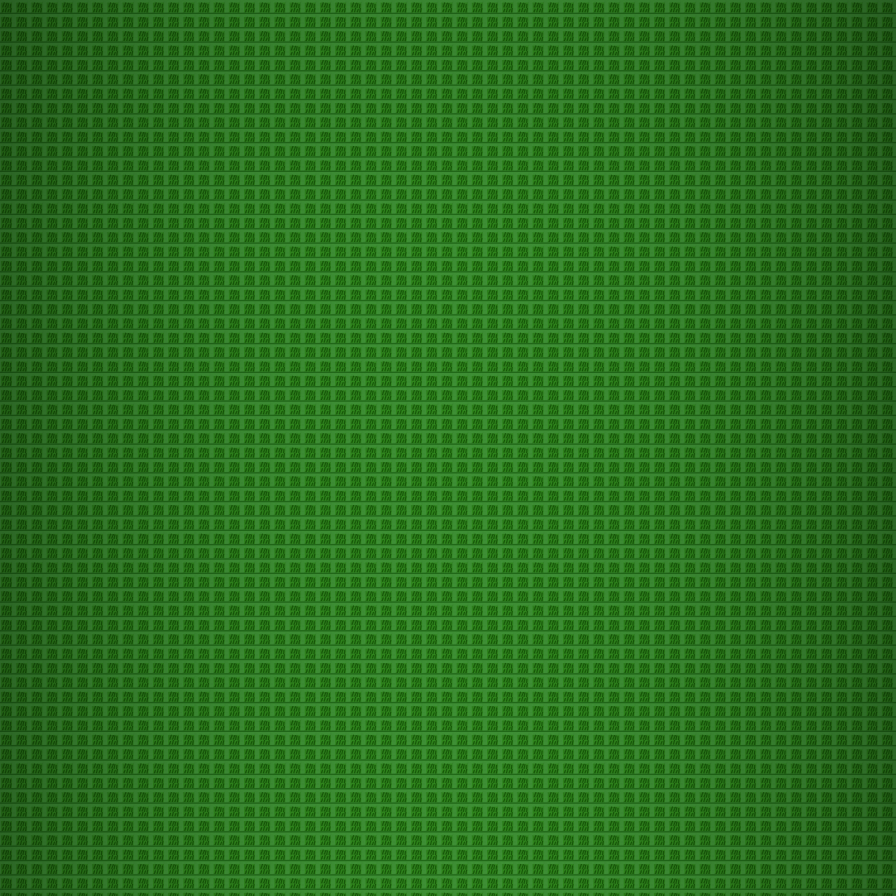
This pattern is drawn by a WebGL 2 fragment shader. Its source:

```glsl
#version 300 es
precision highp float;
// A fine lattice of small grass tufts on green, under a soft side vignette.
// Each cell holds a darker patch, two tiers of leaning blades and a ground
// line; hashes shape the blades once, so that every repeat is identical.

uniform vec2 u_resolution;
out vec4 fragColor;

// Layout: repeats across and down, and offset of the first cell
const vec2 REPEATS = vec2(59.0, 62.4);
const vec2 CELL_OFFSET = vec2(0.0, 0.47);

// Tuft, in units of one cell
const vec2 PATCH_CENTER = vec2(0.43, 0.40);
const vec2 PATCH_HALF_SIZE = vec2(0.36, 0.35);
const int TIERS = 2;
const int BLADES_PER_TIER = 4;
const float BLADE_SPACING = 0.175;
const float BLADE_HALF_WIDTH = 0.038;
const float BLADE_LENGTH = 0.24;
const float BLADE_LEAN = 0.10;
const float GROUND_HALF_WIDTH = 0.048;
const float GRAIN_CELLS = 8.0;
const float GRAIN_AMOUNT = 0.10;

// Colours
const vec3 FIELD_GREEN = vec3(0.240, 0.555, 0.205);
const vec3 PATCH_GREEN = vec3(0.175, 0.500, 0.105);
const vec3 BLADE_GREEN = vec3(0.090, 0.340, 0.035);
const vec3 GROUND_GREEN = vec3(0.130, 0.410, 0.095);

// Vignette
const float SIDE_SHADE = 0.28;
const float TOP_SHADE = 0.07;

float hash(vec2 p) {
    vec3 q = fract(vec3(p.xyx) * 0.1031);
    q += dot(q, q.yzx + 33.33);
    return fract((q.x + q.y) * q.z);
}

float segmentDistance(vec2 p, vec2 a, vec2 b) {
    vec2 ab = b - a;
    return length(p - a - ab * clamp(dot(p - a, ab) / dot(ab, ab), 0.0, 1.0));
}

float boxDistance(vec2 p, vec2 halfSize) {
    vec2 d = abs(p) - halfSize;
    return length(max(d, 0.0)) + min(max(d.x, d.y), 0.0);
}

// Coverage of a shape from its signed distance
float cover(float d, float pixel) {
    return clamp(0.5 - d / pixel, 0.0, 1.0);
}

// Distance to the two staggered tiers of blades
float bladesDistance(vec2 cell) {
    float nearest = 1.0;
    for (int tier = 0; tier < TIERS; tier++) {
        for (int i = 0; i < BLADES_PER_TIER; i++) {
            vec2 id = vec2(float(i) + 3.0, float(tier) + 7.0);
            float jitter = hash(id) - 0.5;
            float column = float(i) - 0.5 * float(BLADES_PER_TIER - 1);
            vec2 root = vec2(PATCH_CENTER.x + column * BLADE_SPACING,
                             0.10 + 0.33 * float(tier));
            root += vec2(0.05, 0.07) * jitter;
            float growth = BLADE_LENGTH * mix(0.7, 1.15, hash(id + 19.0));
            float lean = BLADE_LEAN * (0.5 + jitter);
            nearest = min(nearest, segmentDistance(cell, root, root + vec2(lean, growth)));
        }
    }
    return nearest - BLADE_HALF_WIDTH;
}

void main() {
    vec2 uv = gl_FragCoord.xy / u_resolution;
    vec2 cell = fract(uv * REPEATS - CELL_OFFSET);
    vec2 pixelSize = REPEATS / u_resolution;
    float pixel = max(pixelSize.x, pixelSize.y);

    // Patch with a fine grain
    float patchMask = cover(boxDistance(cell - PATCH_CENTER, PATCH_HALF_SIZE), pixel);
    vec3 color = mix(FIELD_GREEN, PATCH_GREEN, patchMask);
    float grain = hash(floor(cell * GRAIN_CELLS)) - 0.5;
    color *= 1.0 + GRAIN_AMOUNT * grain * mix(0.4, 1.0, patchMask);

    // Blades and ground line
    color = mix(color, BLADE_GREEN, cover(bladesDistance(cell), pixel));
    float groundDistance = min(cell.y, 1.0 - cell.y) - GROUND_HALF_WIDTH;
    color = mix(color, GROUND_GREEN, cover(groundDistance, pixelSize.y));

    // Darker sides and a slightly darker top
    float side = abs(uv.x * 2.0 - 1.0);
    float shade = 1.0 - SIDE_SHADE * pow(side, 2.2);
    shade *= 1.0 - TOP_SHADE * smoothstep(0.7, 1.0, uv.y);
    fragColor = vec4(color * shade, 1.0);
}
```
